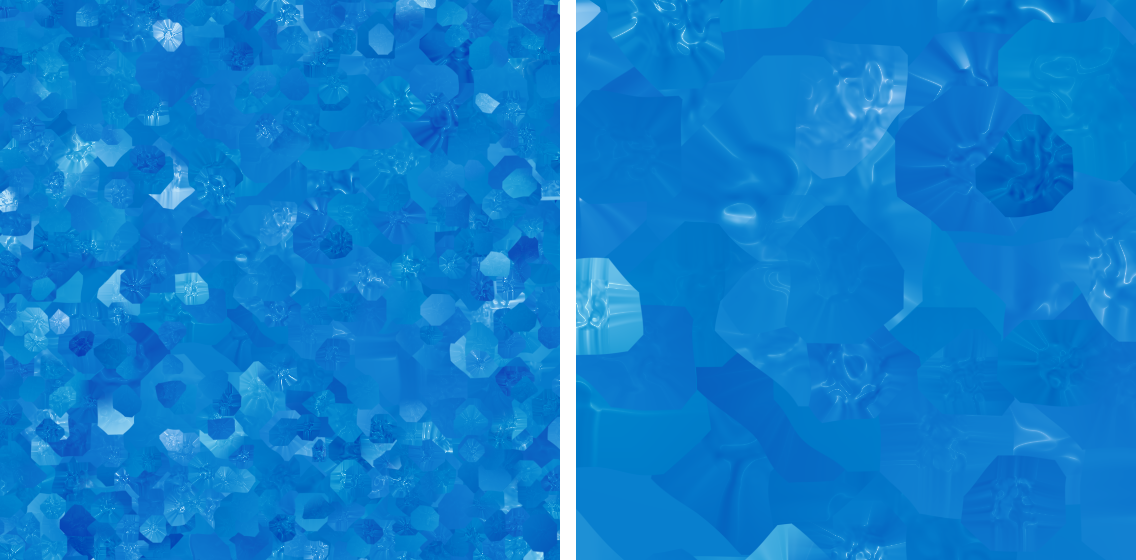
Left, the full canvas; right, a detail of the centre.
Write a WebGL 1 fragment shader that draws this background.

```glsl
precision highp float;
// Overlapping chamfered patches of blue glassy paint with crumpled cores and stretched streaks.

uniform vec2 u_resolution;

#define COARSE_CELLS 6.0    // grid cells across for the largest patches
#define LAYER_GROWTH 1.42   // grid refinement from layer to layer
#define BASE_TONE 0.445     // average position on the colour ramp
#define TONE_SPREAD 0.25    // tone variation between patches
#define SLOPE 0.10          // tone gradient inside a patch
#define CRUMPLE 0.62        // contrast of the folds
#define GLINT 0.42          // brightness of the sharp highlights
#define FOLD_SCALE 2.3      // folds per patch core
#define TINT 0.07           // hue variation between patches

float hash(vec2 p) {
  vec3 a = fract(vec3(p.xyx) * 0.1031);
  a += dot(a, a.yzx + 33.33);
  return fract((a.x + a.y) * a.z);
}

float noise(vec2 p) {
  vec2 i = floor(p), f = fract(p);
  f = f * f * (3.0 - 2.0 * f);
  return mix(mix(hash(i), hash(i + vec2(1.0, 0.0)), f.x),
             mix(hash(i + vec2(0.0, 1.0)), hash(i + 1.0), f.x), f.y);
}

// Colour ramp from deep blue to pale ice, one stop every 0.15.
vec3 ramp(float tone) {
  float t = tone / 0.15;
  vec3 c = vec3(0.01, 0.25, 0.70);
  c = mix(c, vec3(0.02, 0.35, 0.73), clamp(t, 0.0, 1.0));
  c = mix(c, vec3(0.01, 0.43, 0.77), clamp(t - 1.0, 0.0, 1.0));
  c = mix(c, vec3(0.02, 0.48, 0.80), clamp(t - 2.0, 0.0, 1.0));
  c = mix(c, vec3(0.05, 0.53, 0.82), clamp(t - 3.0, 0.0, 1.0));
  c = mix(c, vec3(0.17, 0.61, 0.85), clamp(t - 4.0, 0.0, 1.0));
  c = mix(c, vec3(0.41, 0.72, 0.91), clamp(t - 5.0, 0.0, 1.0));
  return mix(c, vec3(0.70, 0.88, 0.96), clamp(t - 6.0, 0.0, 1.0));
}

// Rises from the calm middle to the busy sides and bottom.
float busyness(vec2 p) {
  float side = max(abs(p.x - 0.5) * 0.9, max(0.55 - p.y, (p.y - 0.5) * 0.7));
  return smoothstep(0.1, 0.5, side);
}

// Irregular octagon with a random offset on each side.
float octagon(vec2 q, float radius, vec2 key) {
  float d = -1.0;
  for (int k = 0; k < 8; k++) {
    float a = float(k) * 0.785398;
    float reach = radius * mix(0.65, 1.05, hash(key + 3.7 * float(k + 1)));
    d = max(d, dot(q, vec2(cos(a), sin(a))) - reach);
  }
  return d;
}

// Folds in the core; outside it they stretch into straight or fanned streaks.
float folds(vec2 q, float radius, vec2 key) {
  float core = radius * mix(0.35, 0.65, hash(key + 51.3));
  float reach = max(abs(q.x), abs(q.y));
  vec2 fan = q * core / max(length(q), core);
  vec2 s = mix(clamp(q, -core, core), fan, step(0.5, hash(key + 57.1)));
  vec2 w = s / core * FOLD_SCALE + key * 7.3;
  vec2 warp = vec2(noise(w), noise(w + 19.7));
  float f = 0.7 * noise(w * 1.3 + warp * 3.5) + 0.3 * noise(w * 3.1 - warp.yx * 4.0);
  float glint = pow(1.0 - abs(2.0 * noise(w * 1.4 + warp * 4.0 + 31.0) - 1.0), 7.0);
  glint *= smoothstep(0.4, 0.75, f);
  float fade = 1.0 - smoothstep(core * 0.7, radius, reach);
  return CRUMPLE * (f - 0.5) * mix(0.35, 1.0, fade) + GLINT * glint * mix(0.1, 1.0, fade);
}

// One patch: colour and coverage.
vec4 paintPatch(vec2 p, vec2 cell, float cells, float level) {
  vec2 key = cell + 37.0 * level + 5.0;
  vec2 centre = (cell + 0.15 + 0.7 * vec2(hash(key), hash(key + 11.9))) / cells;
  float busy = busyness(centre);
  float radius = mix(0.55, 0.85, hash(key + 23.1)) / cells;
  vec2 q = p - centre;
  float presence = mix(1.0, mix(0.08, 0.65, busy), level / 4.0);
  if (hash(key + 29.3) > presence || length(q) > 1.2 * radius) return vec4(0.0);

  float soft = 0.8 / u_resolution.y;
  float cover = 1.0 - smoothstep(-soft, soft, octagon(q, radius, key));
  if (cover <= 0.0) return vec4(0.0);

  float angle = 6.28318 * hash(key + 61.7);
  float along = dot(q, vec2(cos(angle), sin(angle))) / radius;
  float dissolve = step(0.6, hash(key + 67.9));
  cover *= mix(1.0, smoothstep(-0.9, 0.2, along), dissolve);

  float rare = hash(key + 71.3);
  float tone = BASE_TONE + SLOPE * along;
  tone += TONE_SPREAD * mix(0.6, 1.1, busy) * (hash(key + 73.9) + hash(key + 79.1) - 1.0);
  tone += 0.30 * step(1.0 - mix(0.05, 0.13, busy), rare) - 0.24 * step(rare, 0.05);
  float activity = hash(key + 83.3);
  tone += mix(0.08, 1.0, activity * activity) * folds(q, radius, key);

  float hue = hash(key + 89.7) - 0.5;
  return vec4(ramp(tone) + TINT * hue * vec3(1.0, -0.5, 0.2), cover);
}

void main() {
  vec2 p = gl_FragCoord.xy / u_resolution.y;
  vec3 colour = ramp(BASE_TONE + 0.15 * (noise(p * 5.0) - 0.5));
  vec2 wobble = vec2(noise(p * 32.0), noise(p * 32.0 + 47.0)) - 0.5;
  p += 0.008 * wobble;

  // Large patches first, finer ones on top.
  for (int level = 0; level < 5; level++) {
    float cells = floor(COARSE_CELLS * pow(LAYER_GROWTH, float(level)));
    vec2 home = floor(p * cells);
    for (int j = -1; j <= 1; j++) {
      for (int i = -1; i <= 1; i++) {
        vec4 paint = paintPatch(p, home + vec2(float(i), float(j)), cells, float(level));
        colour = mix(colour, paint.rgb, paint.a);
      }
    }
  }
  gl_FragColor = vec4(clamp(colour, 0.0, 1.0), 1.0);
}
```
